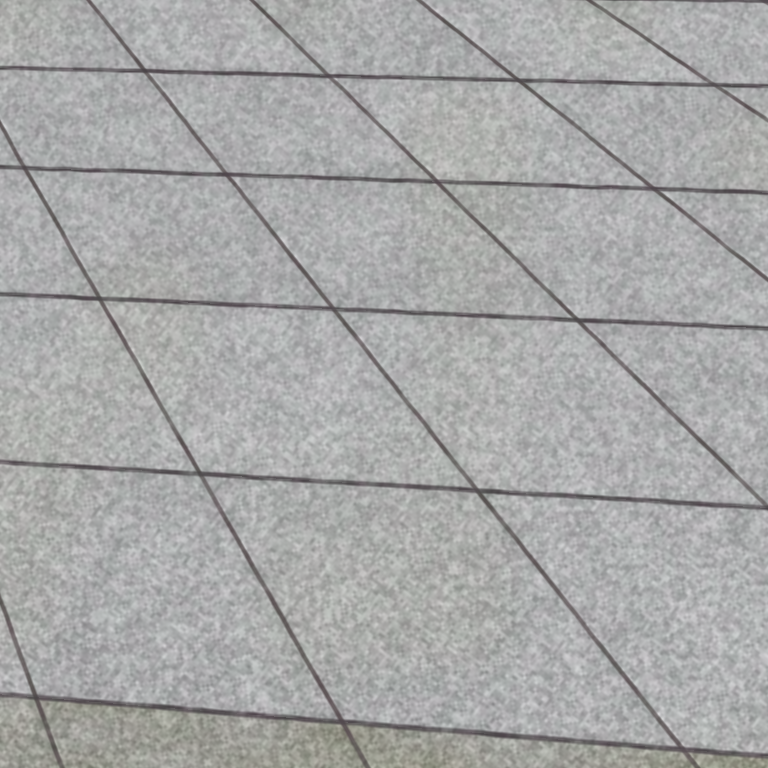
This texture is drawn by a WebGL 1 fragment shader. Its source:

```glsl
precision highp float;
// Grey granite paving seen obliquely: a square slab grid put through a
// perspective map, with thin dark worn joints, soft speckled grain,
// slight tone changes from slab to slab and a mossy band along the bottom.
uniform vec2 u_resolution;

// Perspective from slab units to canvas: (U*u + V*v + ORIGIN) / (1 + dot(DEPTH, uv))
const vec2 U_AXIS = vec2(0.418, -0.0366);
const vec2 V_AXIS = vec2(-0.1309, 0.4022);
const vec2 ORIGIN = vec2(0.4453, 0.0599);
const vec2 DEPTH  = vec2(-0.029, 0.207);
const float LEFT_SLAB_WIDTH = 0.95;

const vec3 STONE = vec3(0.682, 0.686, 0.690);
const vec3 MOSS = vec3(0.595, 0.595, 0.550);
const vec3 ROW_JOINT = vec3(0.300, 0.275, 0.290);
const vec3 COLUMN_JOINT = vec3(0.345, 0.315, 0.315);

// x: column joints, y: row joints
const vec2 JOINT_BASE = vec2(0.0025, 0.0031);  // half width on the canvas
const float JOINT_GROWTH = 0.005;              // extra half width per slab size
const float JOINT_WOBBLE = 0.0012;
const float COARSE_GRAIN = 0.115;
const float FINE_GRAIN = 0.13;
const float MOTTLE = 0.04;
const float SLAB_VARIATION = 0.026;

float hash(vec2 p) {
  vec3 q = fract(p.xyx * vec3(0.1031, 0.1030, 0.0973));
  q += dot(q, q.yzx + 33.33);
  return fract((q.x + q.y) * q.z);
}

float noise(vec2 p) {
  vec2 i = floor(p), f = fract(p);
  f = f * f * (3.0 - 2.0 * f);
  vec2 e = vec2(1.0, 0.0);
  return mix(mix(hash(i), hash(i + e), f.x),
             mix(hash(i + e.yx), hash(i + e.xx), f.x), f.y);
}

float signedNoise(vec2 p) { return noise(p) - 0.5; }

// Canvas position to slab coordinates, by Cramer's rule on the perspective map
vec2 toSlab(vec2 p) {
  vec2 a = U_AXIS - p * DEPTH.x;
  vec2 b = V_AXIS - p * DEPTH.y;
  vec2 c = p - ORIGIN;
  vec2 s = vec2(c.x * b.y - b.x * c.y, a.x * c.y - c.x * a.y) / (a.x * b.y - b.x * a.y);
  if (s.x < 0.0) s.x /= LEFT_SLAB_WIDTH;
  return s;
}

void main() {
  vec2 p = gl_FragCoord.xy / u_resolution;
  float pixel = 1.0 / min(u_resolution.x, u_resolution.y);
  vec2 slab = toSlab(p);
  vec2 id = floor(slab);

  // Slab size on the canvas, measured across each family of joints
  float h = 0.0005;
  vec2 dx = (toSlab(p + vec2(h, 0.0)) - slab) / h;
  vec2 dy = (toSlab(p + vec2(0.0, h)) - slab) / h;
  vec2 size = 1.0 / sqrt(dx * dx + dy * dy);

  // Signed distance on the canvas to the nearest joint
  vec2 offset = (fract(slab + 0.5) - 0.5) * size;
  offset += JOINT_WOBBLE * vec2(signedNoise(p * 40.0), signedNoise(p * 45.0 + 31.0));
  vec2 dist = abs(offset);

  // Stone grain: two sizes of speckle, broad mottling, tone per slab
  float near = 1.0 - smoothstep(0.0, 0.7, p.y);
  float grain = COARSE_GRAIN * signedNoise(p * 145.0)
              + FINE_GRAIN * signedNoise(mat2(0.8, 0.6, -0.6, 0.8) * p * 250.0 + 17.0);
  float tone = grain * (0.9 + 0.25 * near)
             + MOTTLE * signedNoise(p * 28.0 + 5.0)
             + SLAB_VARIATION * (hash(id + 20.0) - 0.5);
  vec3 color = STONE;

  // Weathered front band below the first row joint
  float band = 1.0 - smoothstep(-0.006, 0.006, slab.y);
  float moss = 0.45 + 0.75 * noise(p * vec2(9.0, 22.0) + 3.0);
  color = mix(color, MOSS, band * moss);
  color += tone;

  // Faint colour drift: cool and rosy specks, warm stains
  float hue = signedNoise(p * 70.0 + 53.0);
  color += 0.018 * hue * vec3(1.0, -0.5, 0.4);
  float stain = smoothstep(0.55, 0.9, noise(p * 5.0 + 11.0));
  color -= stain * vec3(0.003, 0.002, 0.018);

  // Soft grime beside the joints and pale chips on the slab rims
  vec2 grime = exp(-dist / 0.0065);
  color -= 0.035 * max(grime.x, grime.y);
  float rim = smoothstep(0.002, 0.004, offset.x) * (1.0 - smoothstep(0.004, 0.008, offset.x));
  color += 0.07 * rim * smoothstep(0.45, 0.8, noise(p * 32.0 + 71.0));

  // Joints with uneven, beaded darkness
  vec2 width = JOINT_BASE + JOINT_GROWTH * size;
  vec2 line = 1.0 - smoothstep(width * 0.25, width + 0.4 * pixel, dist);
  vec2 wear = vec2(0.62 + 0.36 * noise(p * 38.0 + 9.0),
                   0.60 + 0.40 * noise(vec2(p.x * 48.0, id.y * 7.0)));
  line *= wear;
  vec3 jointSpeck = vec3(0.03, -0.01, 0.02) * hue + 0.25 * grain;
  color = mix(color, COLUMN_JOINT + jointSpeck, line.x);
  color = mix(color, ROW_JOINT + jointSpeck, line.y);

  gl_FragColor = vec4(clamp(color, 0.0, 1.0), 1.0);
}
```
